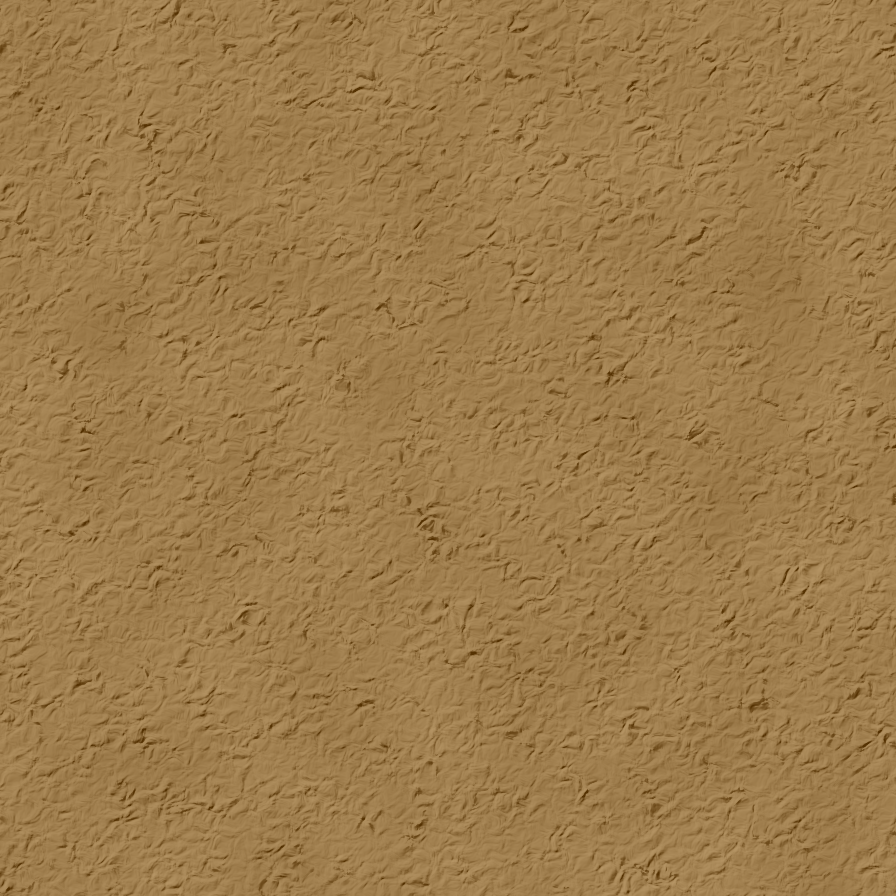
Give the GLSL for this texture, as a three.js fragment shader.

```glsl
varying vec2 vUv;

#define PLASTER vec3(0.626, 0.496, 0.307)
#define SHADE_TINT vec3(0.97, 1.0, 1.0)
#define LIGHT_DIR vec2(-0.62, 0.785)
#define GRAIN_ANGLE 0.55
#define GRAIN_STRETCH 1.2
#define GRAIN_FREQ 60.0
#define WARP 0.0072
#define RELIEF 0.049
#define CREVICE_DEPTH 0.15
#define PATCH_FREQ 4.6
#define LIGHT_STEP 0.001

// Gradient noise
vec2 gradientAt(vec2 cell) {
  vec3 q = fract(cell.xyx * vec3(0.1031, 0.1030, 0.0973));
  q += dot(q, q.yzx + 33.33);
  float angle = 6.2832 * fract((q.x + q.y) * q.z);
  return vec2(cos(angle), sin(angle));
}

float gradientNoise(vec2 p) {
  vec2 i = floor(p);
  vec2 f = p - i;
  vec2 u = f * f * f * (f * (f * 6.0 - 15.0) + 10.0);
  vec2 e = vec2(1.0, 0.0);
  float a = dot(gradientAt(i), f);
  float b = dot(gradientAt(i + e.xy), f - e.xy);
  float c = dot(gradientAt(i + e.yx), f - e.yx);
  float d = dot(gradientAt(i + e.xx), f - e.xx);
  return mix(mix(a, b, u.x), mix(c, d, u.x), u.y);
}

// Grain space: turned, stretched along the grain and curled
vec2 grainSpace(vec2 p) {
  float c = cos(GRAIN_ANGLE);
  float s = sin(GRAIN_ANGLE);
  vec2 g = vec2(c * p.x + s * p.y, c * p.y - s * p.x);
  g.x /= GRAIN_STRETCH;
  vec2 w = g * GRAIN_FREQ;
  return g + WARP * vec2(gradientNoise(w + 17.3), gradientNoise(w + 71.9));
}

// Folded noise makes rounded lumps that meet in creases
float lumps(vec2 p) {
  float n = gradientNoise(p);
  return sqrt(n * n + 0.003);
}

// Each octave is turned so that its lattice does not line up with the last
float plasterHeight(vec2 p) {
  vec2 g = grainSpace(p) + 3.0;
  float height = 0.0;
  float freq = GRAIN_FREQ;
  float steepness = 0.95;
  for (int octave = 0; octave < 4; octave++) {
    height += steepness / freq * lumps(g * freq);
    g = mat2(0.8, 0.6, -0.6, 0.8) * g + 5.37;
    freq *= 1.75;
    steepness *= 0.84;
  }
  return height;
}

// Short thin cracks, kept only where a second noise is high
float crevices(vec2 p) {
  vec2 g = grainSpace(p) + 9.1;
  float line = 1.0 - smoothstep(0.02, 0.14, abs(gradientNoise(g * 42.0)));
  float sparse = smoothstep(0.06, 0.36, gradientNoise(g * 27.0 + 40.7));
  return line * sparse;
}

void main() {
  vec2 p = vUv;

  // Slope towards the light: lit faces positive, shaded faces negative
  vec2 toLight = LIGHT_DIR * LIGHT_STEP;
  float slope = (plasterHeight(p - toLight) - plasterHeight(p + toLight)) / (2.0 * LIGHT_STEP);

  // Rougher and calmer spots break up the creases
  slope *= mix(0.65, 1.35, smoothstep(-0.35, 0.35, gradientNoise(p * 24.0 + 33.1)));
  float lit = max(slope, 0.0);
  float shaded = max(-slope, 0.0);
  float tone = RELIEF * (lit / (1.0 + 0.35 * lit) - 0.9 * shaded - 0.4 * shaded * shaded);

  // Cracks show mostly where they fall on shaded faces
  tone -= CREVICE_DEPTH * crevices(p) * smoothstep(-0.3, 0.7, -slope);

  // Worn patches are flatter and a little darker
  float worn = smoothstep(0.25, 0.55, gradientNoise(p * PATCH_FREQ + 12.6));
  tone *= mix(1.0, 0.5, worn);
  tone -= 0.022 * worn;

  // Faint broad unevenness
  tone += 0.032 * gradientNoise(p * 9.0 + 50.2);

  vec3 color = PLASTER + SHADE_TINT * max(tone, -0.3);
  gl_FragColor = vec4(clamp(color, 0.0, 1.0), 1.0);
}
```
